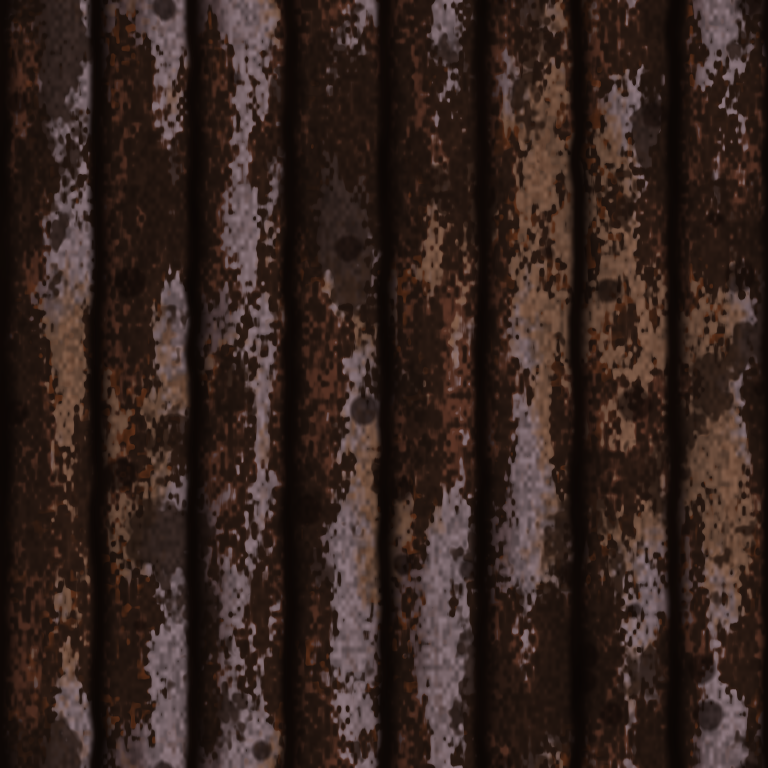
A WebGL 2 fragment shader for this texture:

```glsl
#version 300 es
precision highp float;
// Rusted corrugated metal: eight vertical ribs with flaking grey paint, tiling on both axes.

uniform vec2 u_resolution;
out vec4 fragColor;

const float RIBS = 8.0;
const float GROOVE_LEFT = 0.11;    // half widths, in ribs
const float GROOVE_RIGHT = 0.23;
const float SEAM_WOBBLE = 0.05;
const float PAINT_LEVEL = 0.52;    // higher leaves less paint
const float GRAIN = 0.45;
const float SPOT_CELLS = 9.0;
const float TAU = 6.2831853;

const vec3 SOOT = vec3(0.075, 0.040, 0.028);
const vec3 DARK_RUST = vec3(0.155, 0.095, 0.068);
const vec3 RUST = vec3(0.300, 0.172, 0.125);
const vec3 ORANGE = vec3(0.470, 0.230, 0.110);
const vec3 TAN = vec3(0.450, 0.325, 0.255);
const vec3 PAINT_SHADE = vec3(0.320, 0.245, 0.250);
const vec3 PAINT_LIGHT = vec3(0.445, 0.380, 0.400);

float hash(vec2 p, float seed) {
    vec3 q = fract(vec3(p.xyx + seed * 17.3) * vec3(0.1031, 0.1030, 0.0973));
    q += dot(q, q.yzx + 33.33);
    return fract((q.x + q.y) * q.z);
}

// Value noise that wraps after freq cells
float noise(vec2 uv, vec2 freq, float seed) {
    vec2 p = uv * freq;
    vec2 i = floor(p);
    vec2 f = fract(p);
    f = f * f * (3.0 - 2.0 * f);
    vec2 a = mod(i, freq);
    vec2 b = mod(i + 1.0, freq);
    return mix(mix(hash(a, seed), hash(vec2(b.x, a.y), seed), f.x),
               mix(hash(vec2(a.x, b.y), seed), hash(b, seed), f.x), f.y);
}

float fbm(vec2 uv, vec2 freq, float seed) {
    float sum = 0.0;
    float weight = 0.5;
    for (int k = 0; k < 5; k++) {
        sum += weight * noise(uv, freq, seed + float(k));
        freq *= 2.0;
        weight *= 0.55;
    }
    return sum / 1.055;
}

// Round corrosion spots, one possible per cell
float spots(vec2 uv) {
    vec2 p = uv * SPOT_CELLS;
    float cover = 0.0;
    for (int y = -1; y <= 1; y++) {
        for (int x = -1; x <= 1; x++) {
            vec2 cell = floor(p) + vec2(x, y);
            vec2 id = mod(cell, SPOT_CELLS);
            vec2 centre = cell + vec2(hash(id, 41.0), hash(id, 42.0));
            float radius = mix(0.07, 0.22, hash(id, 43.0)) * step(0.6, hash(id, 44.0));
            cover = max(cover, 1.0 - smoothstep(radius - 0.05, radius + 0.02, distance(p, centre)));
        }
    }
    return cover;
}

void main() {
    vec2 uv = gl_FragCoord.xy / u_resolution;

    // Noise fields: broad wear, drips along the ribs, fine grain
    float wear = fbm(uv, vec2(12.0, 7.0), 1.0);
    float drip = fbm(uv, vec2(44.0, 9.0), 7.0);
    float tint = fbm(uv, vec2(8.0, 4.0), 13.0);
    float decay = fbm(uv, vec2(13.0, 8.0), 19.0);
    float grain = noise(uv, vec2(190.0, 130.0), 25.0);
    float fleck = noise(uv, vec2(150.0, 110.0), 26.0);

    // Rib coordinates, with slightly uneven seams
    float ribX = uv.x * RIBS + SEAM_WOBBLE * (noise(uv, vec2(16.0, 24.0), 31.0) - 0.5);
    float rib = mod(floor(ribX), RIBS);
    float across = fract(ribX);
    float ribTone = hash(vec2(rib, 3.0), 32.0) - 0.5;
    float crownAt = mix(0.5, 0.8, hash(vec2(rib, 5.0), 33.0));
    float crown = 1.0 - smoothstep(0.05, 0.5, abs(across - crownAt));

    // Rust bed with streaks and orange flecks
    float rustiness = drip + GRAIN * (grain - 0.5) + 0.15 * ribTone;
    vec3 colour = mix(DARK_RUST, RUST, smoothstep(0.42, 0.72, rustiness));
    float orange = smoothstep(0.6, 0.85, fleck + 0.8 * (tint - 0.5) + 0.5 * (drip - 0.5));
    colour = mix(colour, ORANGE, 0.65 * orange * smoothstep(0.40, 0.58, wear));

    // Flaked paint, weathered to tan around mid height
    float cover = 0.6 * wear + 0.4 * drip + 0.16 * (grain - 0.5)
                + 0.13 * (crown - 0.5) + 0.08 * ribTone;
    float paint = smoothstep(PAINT_LEVEL - 0.02, PAINT_LEVEL + 0.04, cover);
    vec3 coat = mix(PAINT_SHADE, PAINT_LIGHT, smoothstep(0.3, 0.7, 0.5 * drip + 0.5 * crown));
    float aged = smoothstep(0.45, 0.65, tint - 0.13 * cos(TAU * uv.y) + 0.15 * (fleck - 0.5));
    coat = mix(coat, TAN * mix(0.75, 1.05, drip), aged);
    colour = mix(colour, coat, paint * mix(0.75, 1.0, grain));

    // Ragged dark decay, spots and pitting
    float rot = smoothstep(0.55, 0.63, decay + 0.12 * (fleck - 0.5));
    colour = mix(colour, DARK_RUST * 0.8, 0.8 * rot);
    colour = mix(colour, SOOT, 0.7 * spots(uv + 0.012 * (drip - 0.5)));
    colour *= mix(0.8, 1.15, grain);

    // Groove shadow: abrupt on the left of each seam, softer on the right
    float light = smoothstep(0.03, GROOVE_RIGHT, across)
                * smoothstep(0.01, GROOVE_LEFT, 1.0 - across);
    colour = mix(SOOT * mix(0.5, 1.0, drip), colour, light);
    colour *= mix(0.86, 1.06, crown);

    fragColor = vec4(colour, 1.0);
}
```
